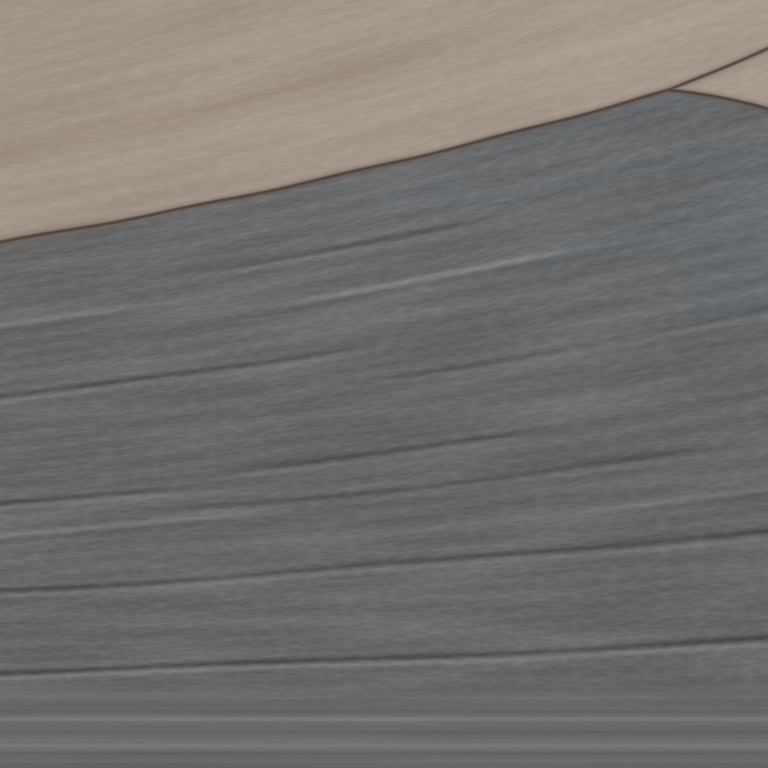
Give the GLSL for this texture, as a Shadertoy shader.

```glsl
// Two sheets of grained veneer, tan above and grey below, meeting at a curved joint
// that forks at the right. All grain follows one fan of curves; stretched cellular
// noise gives the fibres, a loop of soft ridges the long seams, sines the low bands.

#define TAN_COLOR vec3(0.640, 0.590, 0.548)
#define GREY_COLOR vec3(0.412, 0.413, 0.413)
#define JOINT_COLOR vec3(0.29, 0.235, 0.205)
#define JOINT_LEVEL 0.685
#define JOINT_WIDTH 0.0026
#define FORK_X 0.872
#define FIBRE_GAIN 0.085
#define STREAK_GAIN 0.065
#define SEAM_WIDTH 0.0034
#define SEAM_COUNT 12

vec2 hash2(vec2 p) {
    vec3 q = fract(p.xyx * vec3(0.1031, 0.1030, 0.0973));
    q += dot(q, q.yzx + 33.33);
    return fract((q.xx + q.yz) * q.zy);
}

// Distance to the nearest scattered point, centred near zero.
float cellular(vec2 p) {
    vec2 cell = floor(p), f = fract(p);
    float nearest = 4.0;
    for (int j = -1; j <= 1; j++)
        for (int i = -1; i <= 1; i++) {
            vec2 o = vec2(i, j);
            vec2 r = o + hash2(cell + o + 100.0) - f;
            nearest = min(nearest, dot(r, r));
        }
    return sqrt(nearest) - 0.48;
}

// How much the grain curves fan out from left to right.
float fan(float x) { return 1.0 + 0.244 * x + 0.1 * x * x; }

// Height of the main joint; it steepens past the fork.
float jointHeight(float x) {
    return JOINT_LEVEL * fan(x) + 0.13 * max(x - FORK_X, 0.0);
}

// Height of the lower branch of the fork.
float branchHeight(float x) {
    float d = x - FORK_X;
    return jointHeight(FORK_X) - 0.10 * d - 0.70 * d * d;
}

// Long seams: level, start, end, depth (negative depth is a pale ridge).
float seams(float level, float x) {
    vec4 list[SEAM_COUNT] = vec4[SEAM_COUNT](
        vec4(0.231, -0.2, 1.2, 0.085), vec4(0.125, -0.2, 1.2, 0.100),
        vec4(0.343, -0.2, 0.20, 0.085), vec4(0.359, 0.35, 0.66, 0.085),
        vec4(0.316, 0.28, 0.86, 0.060), vec4(0.483, -0.1, 0.42, 0.075),
        vec4(0.601, 0.32, 0.58, 0.070), vec4(0.546, 0.42, 0.70, -0.070),
        vec4(0.443, 0.52, 1.2, 0.040), vec4(0.577, -0.2, 0.12, -0.050),
        vec4(0.303, -0.2, 0.32, -0.045), vec4(0.270, 0.82, 1.2, -0.050));
    float sum = 0.0;
    for (int i = 0; i < SEAM_COUNT; i++) {
        vec4 s = list[i];
        float d = (level - s.x - 0.0015 * sin(9.0 * x + 40.0 * s.x)) / SEAM_WIDTH;
        float span = smoothstep(s.y - 0.1, s.y + 0.04, x)
                   * (1.0 - smoothstep(s.z - 0.04, s.z + 0.1, x));
        float ridge = exp(-d * d) - 0.55 * exp(-(d + 2.0) * (d + 2.0));
        sum -= s.w * span * ridge;
    }
    return sum;
}

// Straight bands along the lower edge.
float lowBands(float y) {
    float waves = 0.5 * sin(210.0 * y + 1.0) + 0.35 * sin(467.0 * y + 2.3)
                + 0.25 * sin(913.0 * y);
    float pale = exp(-pow((y - 0.063) / 0.004, 2.0)) + exp(-pow((y - 0.029) / 0.005, 2.0));
    return 0.026 * waves + 0.045 * pale;
}

float lineMask(float d, float width, float px) {
    return 1.0 - smoothstep(width - px, width + px, abs(d));
}

void mainImage(out vec4 fragColor, in vec2 fragCoord) {
    vec2 uv = fragCoord / iResolution.xy;
    float x = uv.x, y = uv.y, px = 1.0 / iResolution.y;
    float low = 1.0 - smoothstep(0.07, 0.125, y);
    float level = mix(y / fan(x), y, 1.0 - smoothstep(0.02, 0.12, y));

    // Fibres and wider streaks, drawn out along the grain.
    float fibre = cellular(vec2(x * 44.0, level * 260.0))
                + 0.6 * cellular(vec2(x * 90.0 + 7.0, level * 420.0));
    float streak = cellular(vec2(x * 4.0 + 3.0, level * 75.0));
    float broad = cellular(vec2(x * 2.0 + 11.0, level * 16.0));

    // Grey sheet.
    float shade = FIBRE_GAIN * 0.55 * fibre * (1.0 - 0.85 * low)
                + STREAK_GAIN * streak * (1.0 - 0.8 * low) + 0.025 * broad
                + seams(level, x) + low * lowBands(y);
    vec3 grey = GREY_COLOR + shade + 0.012 * smoothstep(0.4, 0.8, y);
    grey += vec3(-0.010, 0.001, 0.012) * (x * smoothstep(0.25, 0.75, y) + broad);
    grey -= vec3(0.05, 0.03, 0.04) * (1.0 - smoothstep(0.0, 0.008, y));

    // Tan sheet, a little darker to the upper left, with one faint dark band.
    float band = exp(-pow((level - 0.80) / 0.012, 2.0)) * (1.0 - smoothstep(0.4, 0.75, x));
    vec3 tan3 = TAN_COLOR + FIBRE_GAIN * 0.38 * fibre + 0.035 * streak + 0.03 * broad;
    tan3 += 0.022 * (x - 0.35) - vec3(0.022, 0.026, 0.030) * band;

    // Sheets, soft shadow and joint lines.
    float main1 = y - jointHeight(x) - 0.0008 * sin(31.0 * x);
    float branch = y - branchHeight(x);
    float past = smoothstep(FORK_X - px, FORK_X + px, x);
    float side = mix(main1, branch, past);
    vec3 col = mix(grey, tan3, smoothstep(-1.2 * px, 1.2 * px, side));
    float gap = mix(abs(main1), min(abs(main1), abs(branch)), past);
    col = mix(col, JOINT_COLOR + 0.08, 0.45 * exp(-pow(gap / 0.005, 2.0)));
    col = mix(col, JOINT_COLOR, 0.8 * lineMask(gap, JOINT_WIDTH * 0.7, 1.3 * px));
    fragColor = vec4(clamp(col, 0.0, 1.0), 1.0);
}
```
